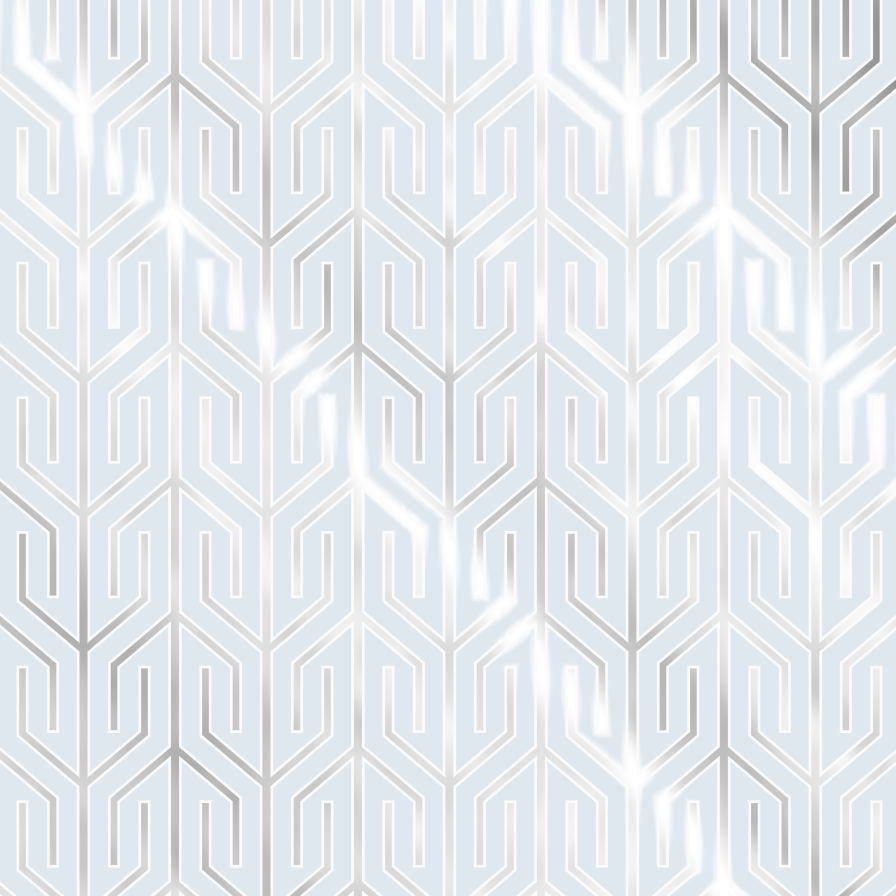
This pattern is drawn by a WebGL 1 fragment shader. Its source:

```glsl
precision highp float;

// Interlocking key-fret chevrons in white-edged silver foil on pale blue.
// Columns mirror about vertical bars; each cell holds one hooked arm and its
// half-turn copy. Diagonal tone bands and streaked glare vary the foil.

uniform vec2 u_resolution;

const vec2 CELL = vec2(0.1021, 0.1503);     // column width, vertical period
const vec2 APEX = vec2(0.1953, 0.0833);     // one apex, measured from top left
const float TURN_DROP = 0.1920;             // apex height to the opposite root
const float SLOPE = 0.85;                   // fall of the diagonal limbs
const float LEG_END = 0.1305;               // leg tip below the arm root
const float BAR_HALF = 0.0045;
const float ARM_HALF = 0.0037;
const float EDGE_WIDTH = 0.0030;

const vec3 GROUND = vec3(0.875, 0.910, 0.935);
const vec3 EDGE = vec3(0.985);

float hash(vec2 p) {
  vec3 q = fract(vec3(p.xyx) * 0.1031);
  q += dot(q, q.yzx + 33.33);
  return fract((q.x + q.y) * q.z);
}

float valueNoise(vec2 p) {
  vec2 cell = floor(p);
  vec2 f = fract(p);
  f = f * f * (3.0 - 2.0 * f);
  float low = mix(hash(cell), hash(cell + vec2(1.0, 0.0)), f.x);
  float high = mix(hash(cell + vec2(0.0, 1.0)), hash(cell + 1.0), f.x);
  return mix(low, high, f.y);
}

float bump(float x, float centre, float width) {
  float d = (x - centre) / width;
  return exp(-d * d);
}

// Mitred limb: falls from the cell side, turns downward, ends square.
float armDistance(vec2 p, float halfWidth) {
  float pad = 0.0078;
  float y = mod(p.y + pad, CELL.y) - pad;
  float diagonal = (SLOPE * p.x - y) / sqrt(1.0 + SLOPE * SLOPE);
  float leg = p.x - CELL.x * 2.0 / 3.0;
  return max(abs(max(diagonal, leg)) - halfWidth, y - LEG_END);
}

// Distance to the silver: side bars plus two arms related by a half turn.
float fretDistance(vec2 p) {
  float x = abs(mod(p.x - APEX.x + CELL.x, 2.0 * CELL.x) - CELL.x);
  vec2 local = vec2(x, p.y - APEX.y);
  vec2 turned = vec2(CELL.x, TURN_DROP) - local;
  float bars = min(x, CELL.x - x) - BAR_HALF;
  float arms = min(armDistance(local, ARM_HALF), armDistance(turned, ARM_HALF));
  return min(bars, arms);
}

// Strength of the two bright diagonal sweeps.
float glareAmount(float band, float wobble) {
  float b = band + (wobble - 0.5) * 0.03;
  return max(bump(b, -0.017, 0.036), bump(b, 0.590, 0.062));
}

// Grey level of the foil across the diagonal bands.
float foilTone(vec2 p, float band) {
  float tone = 0.895 + 0.06 * bump(band, 0.42, 0.10);
  tone -= 0.15 * bump(band, -0.54, 0.15);
  tone -= 0.13 * bump(band, 0.115, 0.060);
  tone -= 0.17 * bump(band, 0.760, 0.060);
  tone -= 0.34 * bump(band, 0.960, 0.120);
  float ripple = valueNoise(vec2(band * 22.0, p.y * 5.0) + 7.0);
  float sheen = valueNoise(p * vec2(34.0, 26.0) + 19.0);
  return tone + 0.13 * (ripple - 0.5) + 0.08 * (sheen - 0.5);
}

float coverage(float distance, float pixel) {
  return 1.0 - smoothstep(-0.7 * pixel, 0.7 * pixel, distance);
}

void main() {
  float scale = min(u_resolution.x, u_resolution.y);
  vec2 p = vec2(gl_FragCoord.x, u_resolution.y - gl_FragCoord.y) / scale;
  float pixel = 1.0 / scale;

  float band = p.x - p.y / 1.2;
  float glare = glareAmount(band, valueNoise(p * 12.0));
  float silver = fretDistance(p);

  // Glare spills past the edging in fine vertical brush streaks.
  float streak = valueNoise(vec2(p.x * 260.0, p.y * 14.0));
  float reach = EDGE_WIDTH + 0.007 * glare;
  float spill = 1.0 - smoothstep(EDGE_WIDTH, reach + 0.0005, silver);
  spill *= glare * mix(0.45, 1.0, streak);

  vec3 foil = vec3(mix(foilTone(p, band), 1.0, min(1.0, glare * 1.1)));
  vec3 color = mix(GROUND, vec3(1.0), spill);
  color = mix(color, EDGE, coverage(silver - EDGE_WIDTH, pixel));
  color = mix(color, foil, coverage(silver, pixel));
  gl_FragColor = vec4(clamp(color, 0.0, 1.0), 1.0);
}
```
